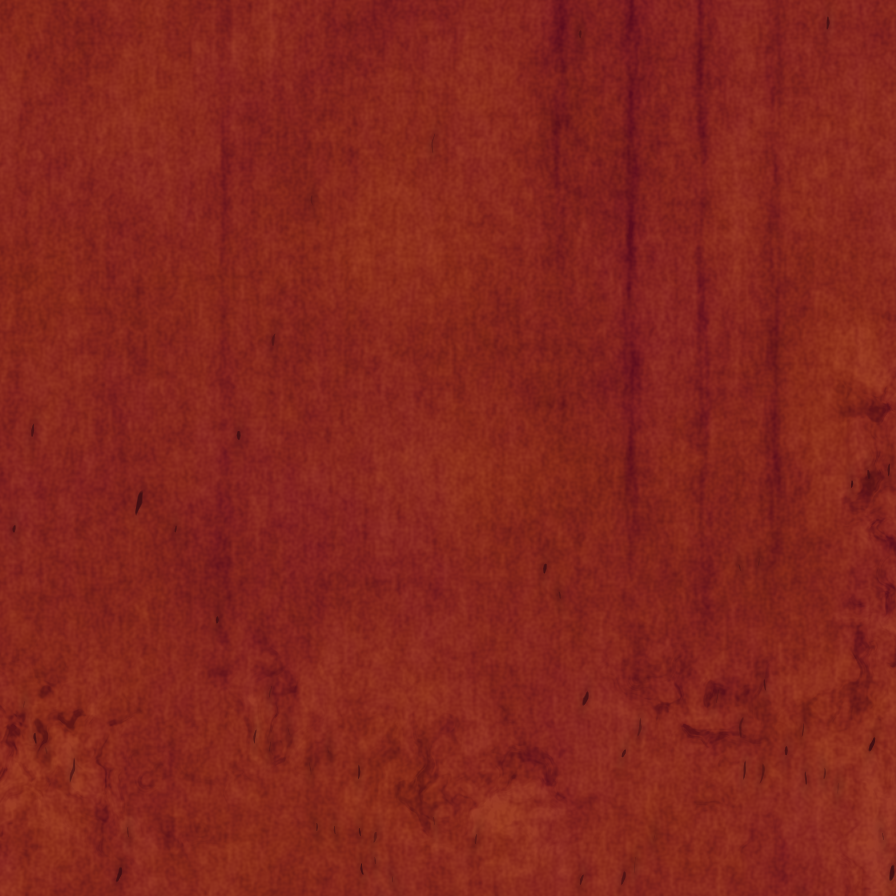
Give the GLSL for this texture, as a Shadertoy shader.

```glsl
#define BASE_RED vec3(0.530, 0.148, 0.110)
#define DARK_RED vec3(0.405, 0.085, 0.095)
#define LIGHT_RED vec3(0.615, 0.232, 0.150)
#define FLECK_COLOR vec3(0.250, 0.050, 0.070)
#define CRIMSON_SHIFT vec3(-0.016, -0.024, 0.020)
#define CLOUD_CONTRAST 0.50
#define STREAK_CONTRAST 0.42
#define SPECKLE_CONTRAST 0.52
#define BAND_DEPTH 0.68
#define FIGURE_DEPTH 1.55
#define FLECK_GRID vec2(44.0, 20.0)

vec2 hash2(vec2 p) {
    vec3 q = fract(p.xyx * vec3(0.1031, 0.1030, 0.0973));
    q += dot(q, q.yzx + 33.33);
    return fract((q.xx + q.yz) * q.zy);
}

float cornerGradient(vec2 cell, vec2 offset) {
    float angle = 6.2832 * hash2(cell).x;
    return dot(vec2(cos(angle), sin(angle)), offset);
}

float gradientNoise(vec2 p) {
    vec2 i = floor(p), f = fract(p);
    vec2 u = f * f * f * (f * (f * 6.0 - 15.0) + 10.0);
    vec2 e = vec2(1.0, 0.0);
    return mix(mix(cornerGradient(i, f), cornerGradient(i + e, f - e), u.x),
               mix(cornerGradient(i + e.yx, f - e.yx),
                   cornerGradient(i + e.xx, f - e.xx), u.x), u.y);
}

float fbm(vec2 p) {
    float sum = 0.0, amplitude = 1.0;
    for (int i = 0; i < 4; i++) {
        sum += amplitude * gradientNoise(p);
        p = p * 2.03 + 17.3;
        amplitude *= 0.55;
    }
    return sum;
}

// Long dark growth bands, fading out toward the bottom
float growthBands(vec2 p) {
    float sum = 0.0;
    for (int i = 0; i < 5; i++) {
        float k = float(i);
        float x = i < 4 ? 0.625 + 0.08 * k : 0.25;
        float end = i == 0 ? 0.76 : 0.43 - 0.04 * k;
        float strength = i < 4 ? 1.0 - 0.08 * k : 0.5;
        float d = p.x - x + 0.003 * gradientNoise(vec2(k * 9.7, p.y * 9.0));
        float width = 0.008 + 0.005 * gradientNoise(vec2(p.y * 13.0, k * 5.3));
        float core = exp(-d * d / (width * width));
        float halo = 0.35 * exp(-d * d / 0.0008);
        float fade = smoothstep(end - 0.10, end + 0.10, p.y);
        float wear = 0.7 + 1.3 * gradientNoise(vec2(p.x * 130.0, p.y * 16.0 + k));
        sum += strength * fade * (core * wear + halo);
    }
    return sum;
}

// Curled, blotchy figure low on the board and along the right edge
float curledFigure(vec2 p) {
    vec2 warp = vec2(fbm(p * 9.0 + 3.1), fbm(p * 9.0 + 41.7));
    float curls = fbm(p * vec2(16.0, 11.0) + 1.5 * warp);
    float low = exp(-pow((p.y - 0.15) / 0.11, 2.0));
    float edge = smoothstep(0.90, 0.98, p.x) * smoothstep(0.70, 0.55, p.y);
    float patches = smoothstep(-0.25, 0.30, gradientNoise(p * vec2(5.0, 4.0) + 8.3));
    curls -= 0.5 * smoothstep(0.15, 0.6, -curls);
    return curls * max(low * (0.2 + 0.8 * patches), 0.7 * edge);
}

// Slim ragged pores, gathered in the lower part
float poreFlecks(vec2 p) {
    float cover = 0.0;
    vec2 home = floor(p * FLECK_GRID);
    float ragged = 0.004 * gradientNoise(p * vec2(70.0, 60.0));
    for (int j = -1; j <= 1; j++)
    for (int i = -1; i <= 1; i++) {
        vec2 cell = home + vec2(i, j);
        vec2 place = hash2(cell + 5.0), kind = hash2(cell + 71.0);
        vec2 center = (cell + 0.15 + 0.7 * place) / FLECK_GRID;
        float cluster = smoothstep(0.0, 0.30, gradientNoise(center * vec2(8.0, 4.0) + 2.6));
        float density = smoothstep(0.34, 0.06, center.y) * (0.06 + 0.48 * cluster);
        density += 0.14 * cluster * smoothstep(0.62, 0.45, center.y) + 0.004;
        vec2 d = p - center;
        d.x += ragged - d.y * (kind.y - 0.4) * 0.4;
        float halfLength = mix(0.005, 0.019, place.y * kind.y);
        float taper = max(1.0 - abs(d.y) / halfLength, 0.0);
        float width = mix(0.0011, 0.0030, place.x * kind.y) * sqrt(taper);
        float fleck = smoothstep(width + 0.0012, width - 0.0012, abs(d.x));
        fleck *= smoothstep(0.0, 0.4, taper) * (0.35 + 0.6 * place.x);
        float shade = 0.22 * exp(-d.x * d.x / 0.00004 - d.y * d.y / 0.0004);
        cover = max(cover, max(fleck, shade) * step(kind.x, density));
    }
    return cover;
}

void mainImage(out vec4 fragColor, in vec2 fragCoord) {
    vec2 p = fragCoord / iResolution.xy;

    // Soft clouds, fibre streaks and fine speckle
    float tone = CLOUD_CONTRAST * fbm(p * vec2(5.5, 4.0) + 12.0);
    float streaks = gradientNoise(p * vec2(55.0, 6.0)) + gradientNoise(p * vec2(120.0, 26.0));
    tone += STREAK_CONTRAST * 0.7 * streaks;
    float speckle = gradientNoise(p * vec2(190.0, 85.0)) + 1.1 * gradientNoise(p * 223.0 + 9.3);
    tone += SPECKLE_CONTRAST * 0.8 * speckle;
    tone += 0.34 * gradientNoise(p * vec2(36.0, 50.0) + 4.0);
    tone += 0.25 * gradientNoise(p * vec2(75.0, 90.0) + 31.0);

    // Large features
    float bands = growthBands(p);
    tone += FIGURE_DEPTH * curledFigure(p) - BAND_DEPTH * bands;
    tone += 0.14 * smoothstep(0.88, 0.95, p.x) + 0.05;

    vec3 color = mix(BASE_RED, DARK_RED, clamp(-tone, 0.0, 1.2));
    color = mix(color, LIGHT_RED, clamp(tone, 0.0, 1.0));
    float crimson = 1.1 * fbm(p * vec2(5.0, 3.5) + 60.0) + 0.5 * bands;
    crimson += 0.6 * gradientNoise(p * vec2(60.0, 40.0) + 80.0);
    color += CRIMSON_SHIFT * clamp(crimson, -0.7, 1.0);
    color = mix(color, FLECK_COLOR, poreFlecks(p));
    fragColor = vec4(color, 1.0);
}
```
